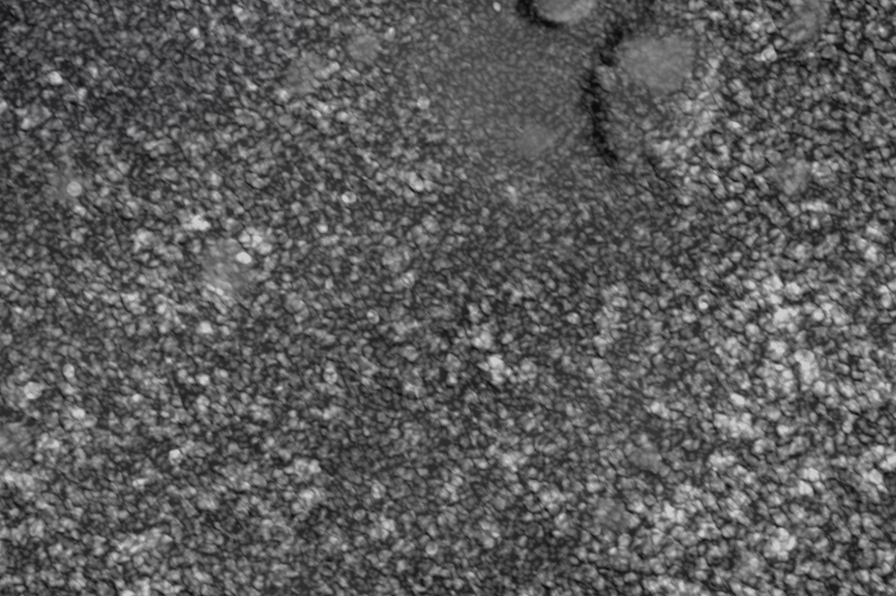
Reproduce this texture procedurally as a WebGL 1 fragment shader.

```glsl
precision highp float;
uniform vec2 u_resolution;

vec2 hash2(vec2 c) {
  vec3 q = fract(c.xyx * vec3(0.1031, 0.1030, 0.0973));
  q += dot(q, q.yzx + 33.33);
  return fract((q.xx + q.yz) * q.zy);
}

mat2 turn(float a) {
  return mat2(cos(a), -sin(a), sin(a), cos(a));
}

// Cellular layer of overlapping oval domes, one candidate per cell
float grains(vec2 p, float density, float scale) {
  vec2 cell = floor(p);
  float top = 0.0;
  for (int j = -1; j <= 1; j++) {
    for (int i = -1; i <= 1; i++) {
      vec2 id = cell + vec2(float(i), float(j));
      vec2 kind = hash2(id + 71.0);
      vec2 d = turn(6.283 * fract(kind.x * 13.0)) * (p - id - hash2(id));
      d.x *= 1.0 + 0.4 * fract(kind.y * 7.0);
      float size = scale * mix(0.45, 0.85, kind.y * kind.y);
      float dome = size - dot(d, d) / size;
      top = max(top, dome * step(kind.x, density));
    }
  }
  return top;
}

// Large clod with a worn plateau and an uneven rim
float lump(vec2 p, vec2 centre, vec2 radii, float lean) {
  vec2 d = turn(lean) * (p - centre);
  float rim = length(d / radii) + 0.07 * sin(d.x * 62.0 + 2.0 * sin(d.y * 45.0));
  return 1.0 - smoothstep(0.75, 1.08, rim);
}

float clods(vec2 p) {
  float big = lump(p, vec2(1.11, 0.86), vec2(0.105, 0.15), -0.25);
  return max(big, lump(p, vec2(0.95, 1.0), vec2(0.06, 0.042), 0.3));
}

// Powdery near the upper middle, coarser to the right and below
float roughness(vec2 p) {
  vec2 d = (p - vec2(0.86, 0.88)) / vec2(0.17, 0.24);
  float patches = sin(p.x * 9.0 + 2.0 * sin(p.y * 7.0)) * sin(p.y * 11.0 + p.x * 4.0);
  float r = 0.86 + 0.12 * patches + 0.18 * smoothstep(1.0, 1.4, p.x);
  return r + 0.1 * (1.0 - p.y) - 0.5 * exp(-dot(d, d));
}

// x: height, y: tone from crests and hollows
vec2 soil(vec2 p) {
  float rough = min(roughness(p), 1.1);
  vec2 q = p + 0.0015 * sin(p.yx * vec2(150.0, 113.0) + 4.0 * sin(p * 63.0));
  q += 0.004 * sin(p.yx * vec2(37.0, 29.0) + vec2(0.0, 2.0));
  float slab = smoothstep(0.0, 0.3, grains(q * 10.0 + 3.0, 0.08, 0.7));
  float coarse = grains(q * 25.0 + 17.0, 0.28, rough);
  float medium = grains(turn(0.6) * q * 56.0 + 107.0, 0.75, rough);
  float fine = grains(turn(1.1) * q * 112.0 + 231.0, 1.0, 1.1);
  float clod = clods(p);
  float grit = 1.0 - 0.45 * slab - 0.15 * clod;
  float height = grit * (0.7 * coarse / 25.0 + 0.9 * medium / 56.0 + 0.6 * fine / 112.0);
  float tone = 0.26 * (coarse - 0.07) + 0.36 * (medium - 0.23) + 0.28 * (fine - 0.36);
  return vec2(height + 0.009 * slab + 0.012 * clod, grit * tone + 0.05 * slab);
}

void main() {
  vec2 p = gl_FragCoord.xy / u_resolution.y;
  vec2 e = vec2(0.0022, 0.0);

  // Light from above, slightly from the right; tone averaged for softness
  vec2 east = soil(p + e.xy);
  vec2 west = soil(p - e.xy);
  vec2 north = soil(p + e.yx);
  vec2 south = soil(p - e.yx);
  vec2 slope = vec2(east.x - west.x, north.x - south.x) / (2.0 * e.x);
  float tone = 0.25 * (east.y + west.y + north.y + south.y);
  float lit = -dot(slope, vec2(0.45, 0.89));
  float contrast = mix(0.65, 1.15, smoothstep(0.4, 1.05, roughness(p)));
  float grey = 0.405 + (0.07 * lit + tone) * contrast;

  // Clods: shadow to the left, bright worn edge at the lower right
  float clod = clods(p);
  grey += 0.03 * clod - 0.2 * max(clods(p + vec2(0.03, 0.008)) - clod, 0.0);
  grey += 0.13 * max(clod - clods(p + vec2(0.022, -0.016)), 0.0);

  // Scattered pale chips
  grey += 0.24 * smoothstep(0.0, 0.3, grains(p * 30.0 + 5.0, 0.025, 0.7));

  // Broad unevenness and darker corners
  grey += 0.025 * sin(p.x * 5.0 + 2.0 * sin(p.y * 6.0));
  grey += 0.03 * sin(p.x * 23.0 + 3.0 * sin(p.y * 17.0)) * sin(p.y * 27.0 + 2.0 * sin(p.x * 13.0));
  vec2 corner = gl_FragCoord.xy / u_resolution - 0.5;
  grey -= 0.2 * max(dot(corner, corner) - 0.15, 0.0);

  float cool = 0.012 * smoothstep(0.5, 1.0, p.y) * (1.0 - smoothstep(0.0, 1.0, p.x));
  gl_FragColor = vec4(clamp(grey, 0.05, 0.8) + vec3(0.0, 0.0, cool), 1.0);
}
```
